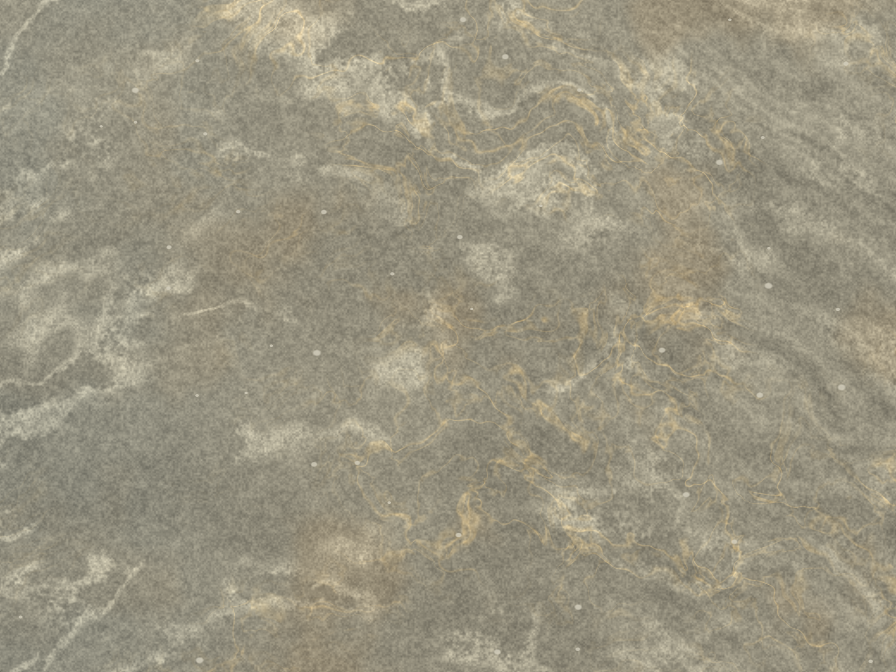
This texture is drawn by a Shadertoy shader. Its source:

```glsl
float hash(vec2 p) {
    vec3 q = fract(vec3(p.xyx) * 0.1031);
    q += dot(q, q.yzx + 33.33);
    return fract((q.x + q.y) * q.z);
}

float noise(vec2 p) {
    vec2 cell = floor(p), f = fract(p);
    f = f * f * (3.0 - 2.0 * f);
    return mix(mix(hash(cell), hash(cell + vec2(1, 0)), f.x),
               mix(hash(cell + vec2(0, 1)), hash(cell + vec2(1, 1)), f.x), f.y);
}

float fbm(vec2 p) {
    float sum = 0.0, weight = 0.5;
    for (int i = 0; i < 4; i++) {
        sum += weight * noise(p);
        p = mat2(1.6, 1.2, -1.2, 1.6) * p + 7.3;
        weight *= 0.5;
    }
    return sum / 0.9375;
}

// Bright thread along the middle contour of a noise field
float thread(vec2 p, float width) {
    float d = (fbm(p) - 0.5) / width;
    return exp(-d * d);
}

// Sparse pale shell fragments, one candidate per grid cell
float shells(vec2 p) {
    vec2 cell = floor(p);
    float seed = hash(cell + 91.0);
    vec2 center = 0.25 + 0.5 * vec2(hash(cell + 13.0), hash(cell + 57.0));
    vec2 d = (fract(p) - center) * vec2(1.0, 1.3);
    float radius = 0.04 + 0.07 * hash(cell + 31.0);
    return step(0.90, seed) * (1.0 - smoothstep(radius * 0.6, radius * 1.3, length(d)));
}

void mainImage(out vec4 fragColor, in vec2 fragCoord) {
    vec2 uv = fragCoord / iResolution.y;
    float right = smoothstep(0.55, 1.25, uv.x);
    float left = 1.0 - smoothstep(0.1, 0.5, uv.x);

    // Ripple crests rise on the left, fall on the right, and shrink with distance
    vec2 bed = vec2(uv.x, uv.y - 0.45 * uv.x + 0.40 * uv.x * uv.x);
    bed.y += 0.10 * uv.y * uv.y;
    vec2 warp = vec2(fbm(uv * 7.0), fbm(uv * 7.0 + 40.0)) - 0.5;

    // Sand grain at three sizes
    float fine = noise(uv * 390.0) - 0.5;
    float medium = noise(uv * 210.0 + 17.0) - 0.5;
    float coarse = fbm(uv * 75.0) - 0.5;
    float grain = 0.10 * fine + 0.08 * medium + 0.10 * coarse;

    // Pale sand gathered on broken crests
    vec2 q = bed * vec2(6.5, 11.5) + warp * 2.2;
    float field = 0.7 * noise(q) + 0.3 * noise(q * 2.1 + 5.0);
    field += 0.06 * coarse + 0.05 * medium;
    float crest = 1.0 - smoothstep(0.02, 0.12, abs(field - 0.52));
    float broken = smoothstep(0.40, 0.62, fbm(bed * vec2(8.0, 12.0) + 23.0));
    float pale = crest * broken * mix(1.0, 0.55, right);

    // Warm threads of refracted light
    float area = smoothstep(0.38, 0.62, fbm(uv * 5.0 + 61.0)) * (1.0 - 0.75 * left);
    float light = thread(bed * vec2(9.0, 14.0) + warp * 3.0 + 80.0, 0.022);
    light += 0.6 * thread(uv * 22.0 + warp * 4.0, 0.03);
    light *= area * (0.65 + 0.8 * noise(uv * 130.0));

    // Slanted surface ripples, strongest at the right
    vec2 slant = vec2(uv.x * 0.83 - uv.y * 0.56, uv.x * 0.56 + uv.y * 0.83);
    float streak = fbm(slant * vec2(13.0, 52.0) + warp * 3.0) - 0.5;
    float glint = sin(slant.y * 330.0 + 9.0 * noise(slant * 18.0));
    float glintArea = smoothstep(0.58, 0.75, fbm(slant * vec2(6.0, 9.0) + 3.0));

    float tone = 0.568 + grain + 0.10 * (fbm(bed * vec2(5.0, 9.0) + 9.0) - 0.5);
    tone += pale * (0.135 + 0.5 * grain);
    tone += right * (0.17 * streak + 0.012);
    tone += 0.022 * glint * glintArea * (0.3 + right);
    tone += 0.035 * smoothstep(0.55, 1.0, uv.y);

    // Olive grey sand, cooler at the left and rusty in blotches
    vec3 color = tone * vec3(1.0, 0.966, 0.845);
    color += left * vec3(-0.012, 0.0, 0.012);
    float rust = smoothstep(0.50, 0.70, fbm(uv * 6.0 + 33.0)) * (1.0 - 0.6 * left);
    color += rust * vec3(0.018, 0.0, -0.018);
    color += light * vec3(0.105, 0.075, 0.025);
    color = mix(color, vec3(0.83, 0.81, 0.74), 0.8 * shells(uv * 18.0));

    fragColor = vec4(clamp(color, 0.0, 1.0), 1.0);
}
```
